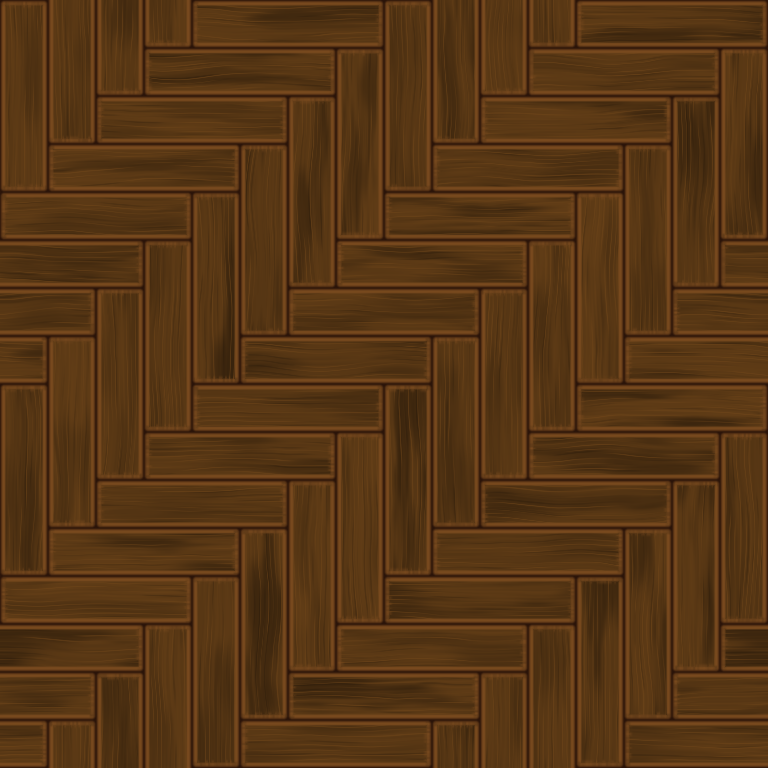
Give the GLSL for this texture, as a WebGL 2 fragment shader.

```glsl
#version 300 es
precision highp float;
// Dark wooden herringbone parquet with bevelled planks, four cells long and one wide.
uniform vec2 u_resolution;
out vec4 outColor;

float hash(vec2 p) {
    return fract(sin(dot(p, vec2(127.1, 311.7))) * 43758.5453);
}

float noise(vec2 p) {
    vec2 i = floor(p), f = fract(p);
    f = f * f * (3.0 - 2.0 * f);
    return mix(mix(hash(i), hash(i + vec2(1, 0)), f.x),
               mix(hash(i + vec2(0, 1)), hash(i + vec2(1, 1)), f.x), f.y);
}

// Depth inside a rounded plank: zero on its outline, growing inward.
float plankDepth(vec2 p) {
    float radius = 0.09;
    vec2 q = abs(p - vec2(2.0, 0.5)) - vec2(2.0, 0.5) + radius;
    return radius - length(max(q, 0.0)) - min(max(q.x, q.y), 0.0);
}

// Finds the plank: xy = position along and across it, zw = its identity.
vec4 herringbone(vec2 g) {
    vec2 cell = floor(g), f = fract(g);
    float stepIndex = mod(cell.x - cell.y + 3.0, 8.0);
    if (stepIndex < 4.0)
        return vec4(stepIndex + f.x, f.y, mod(cell - vec2(stepIndex, 0), 16.0));
    float fromTop = stepIndex - 4.0;
    return vec4(fromTop + 1.0 - f.y, f.x, mod(cell + vec2(0, fromTop), 16.0) + 32.0);
}

vec3 woodColor(vec2 p, vec2 id) {
    float seed = hash(id);
    vec2 s = p + vec2(seed * 91.0, hash(id + 7.3) * 57.0);

    // Slow waves bend the grain slightly along the plank
    float across = s.y + 0.14 * (noise(s * vec2(0.7, 1.2)) - 0.5)
                       + 0.02 * noise(s * vec2(2.5, 4.0));
    float fibre = noise(vec2(s.x * 0.8, across * 28.0));
    vec3 col = vec3(0.36, 0.225, 0.082) * (0.95 + 0.08 * hash(id + 3.1));
    col *= 0.95 + 0.1 * fibre;

    // Dark stains, stronger on a few planks
    float stain = noise(vec2(s.x * 0.6, across * 3.5)) * 0.75
                + noise(vec2(s.x * 1.5, across * 12.0)) * 0.25;
    col *= 1.0 - smoothstep(0.35, 0.85, stain) * mix(0.14, 0.38, seed * seed);

    // Thin pale and dark grain lines that fade in and out
    float strand = across * 11.0 + 1.2 * noise(vec2(s.x * 0.6, across * 2.0));
    float pale = 1.0 - smoothstep(0.03, 0.2, abs(fract(strand) - 0.5));
    pale *= smoothstep(0.3, 0.75, noise(vec2(s.x * 0.9, floor(strand) * 3.7)));
    col = mix(col, vec3(0.44, 0.275, 0.10), pale * 0.5);
    float darkStrand = strand * 0.8 + 0.3;
    float dark = 1.0 - smoothstep(0.04, 0.2, abs(fract(darkStrand) - 0.5));
    dark *= smoothstep(0.45, 0.8, noise(vec2(s.x * 1.1, floor(darkStrand) * 5.1)));
    return col * (1.0 - 0.13 * dark);
}

void main() {
    vec2 uv = gl_FragCoord.xy / u_resolution;
    vec4 plank = herringbone(uv * 16.0);
    vec2 p = plank.xy, id = plank.zw;
    vec3 col = woodColor(p, id);

    // Worn pale rim, broken into faint fibres at the plank ends
    float depth = plankDepth(p);
    float fray = noise(vec2(p.x * 2.0, p.y * 24.0) + id * 5.7);
    float fromEnd = min(p.x, 4.0 - p.x);
    float rim = 1.0 - smoothstep(0.085, 0.135, depth);
    float fibres = (1.0 - smoothstep(0.09, 0.2, fromEnd)) * smoothstep(0.4, 0.8, fray);
    float atEnd = 1.0 - smoothstep(0.1, 0.16, fromEnd);
    vec3 rimColor = vec3(0.475, 0.29, 0.118) * (1.0 - 0.2 * atEnd * (1.0 - fray));
    col = mix(col, rimColor, max(rim * 0.95, fibres * 0.6));

    // Soft shadow falling into the thin dark seam
    col = mix(vec3(0.29, 0.16, 0.065), col, smoothstep(0.01, 0.07, depth));
    col = mix(vec3(0.17, 0.08, 0.035), col, smoothstep(-0.01, 0.036, depth));
    outColor = vec4(col, 1.0);
}
```
